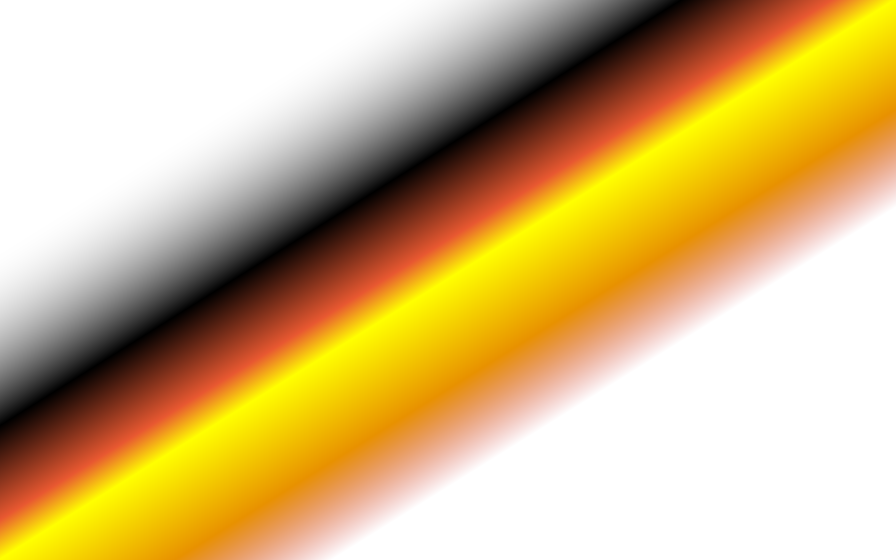
Reproduce this background procedurally as a WebGL 2 fragment shader.

```glsl
#version 300 es
precision highp float;
// Diagonal ribbon of black, ember red, yellow and amber fading into white.

uniform vec2 u_resolution;
out vec4 fragColor;

const vec3 PAPER = vec3(1.0);
const vec3 BLACK = vec3(0.0);
const vec3 EMBER = vec3(0.91, 0.345, 0.19);
const vec3 YELLOW = vec3(1.0, 1.0, 0.0);
const vec3 AMBER = vec3(0.91, 0.57, 0.0);
const vec3 BLUSH = vec3(0.78, 0.10, 0.12);

// Stops across the ribbon: 0 is the rising diagonal, -1 and 1 the far corners.
const float SHADOW_START = -0.56;
const float BLACK_STOP = -0.24;
const float EMBER_STOP = -0.072;
const float YELLOW_STOP = -0.002;
const float AMBER_STOP = 0.195;
const float BLUSH_END = 0.37;

float ramp(float start, float end, float x) {
    return clamp((x - start) / (end - start), 0.0, 1.0);
}

// Opaque core of the ribbon.
vec3 coreColor(float d) {
    vec3 color = mix(BLACK, EMBER, ramp(BLACK_STOP, EMBER_STOP, d));
    color = mix(color, YELLOW, ramp(EMBER_STOP, YELLOW_STOP, d));
    return mix(color, AMBER, ramp(YELLOW_STOP, AMBER_STOP, d));
}

void main() {
    vec2 uv = gl_FragCoord.xy / u_resolution;
    float d = uv.x - uv.y;

    // Upper shadow: tint and opacity rise together, giving a soft tail.
    float shadow = ramp(SHADOW_START, BLACK_STOP, d);
    vec3 color = mix(PAPER, coreColor(d), shadow * shadow);

    // Lower fade: amber reddens as it turns transparent.
    float fade = ramp(AMBER_STOP, BLUSH_END, d);
    vec3 tail = mix(color, BLUSH, fade);
    color = mix(tail, PAPER, fade);

    fragColor = vec4(color, 1.0);
}
```
